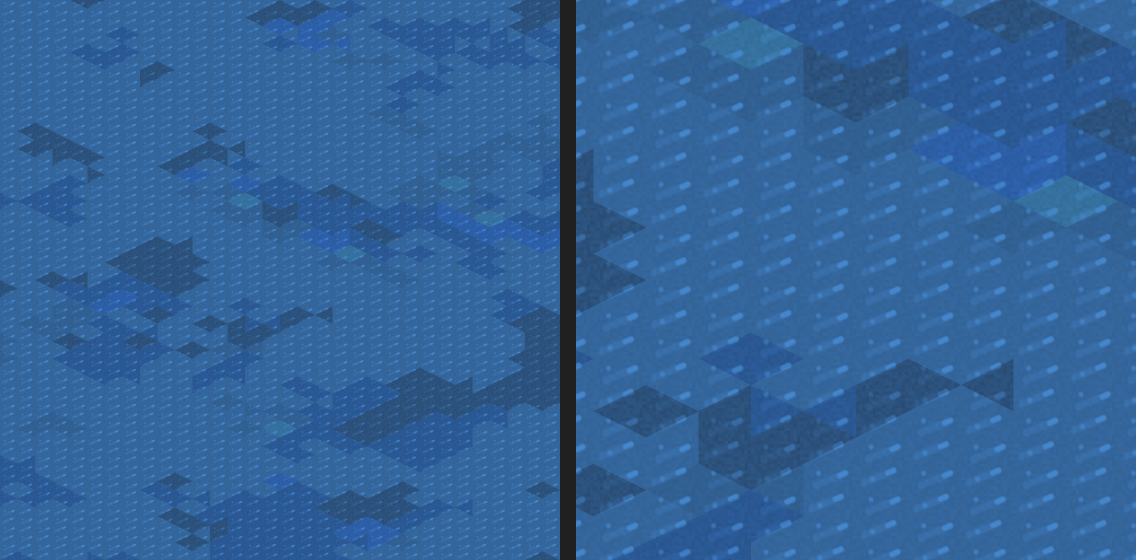
Left, the full canvas; right, a detail of the centre.
A Shadertoy shader for this pattern:

```glsl
// Blue water seen as an isometric field of 2:1 diamond tiles.
// Noise sampled once per tile groups them into blue and dark patches;
// a repeating weave of slanted streaks, glints and fine grain covers all.

const vec2  TILES        = vec2(16.0, 32.0);  // diamonds across and up the canvas
const float TEXELS       = 512.0;             // fine texture units per canvas height
const vec2  MARK_PERIOD  = vec2(16.0, 8.0);   // spacing of streaks, in texels
const float PATCH_SIZE   = 3.4;               // patch scale, in tiles
const float PATCH_LEVEL  = 0.585;             // higher leaves more open water
const float DARK_LEVEL   = 0.535;             // higher turns dark patches blue
const float CUT_CHANCE   = 0.12;              // tiles split by a vertical edge
const float GRAIN_WATER  = 0.07;
const float GRAIN_DARK   = 0.16;
const float STREAK_GAIN  = 0.09;

const vec3 WATER  = vec3(0.204, 0.398, 0.608);
const vec3 BLUE   = vec3(0.166, 0.345, 0.575);
const vec3 BRIGHT = vec3(0.175, 0.370, 0.650);
const vec3 TEAL   = vec3(0.210, 0.440, 0.620);
const vec3 DARK   = vec3(0.170, 0.318, 0.485);
const vec3 GLINT  = vec3(0.275, 0.540, 0.820);

float hash(vec2 p) {
    vec3 q = fract(p.xyx * 0.1031);
    q += dot(q, q.yzx + 33.33);
    return fract((q.x + q.y) * q.z);
}

float valueNoise(vec2 p) {
    vec2 i = floor(p), f = fract(p);
    f = f * f * (3.0 - 2.0 * f);
    return mix(mix(hash(i), hash(i + vec2(1, 0)), f.x),
               mix(hash(i + vec2(0, 1)), hash(i + vec2(1, 1)), f.x), f.y);
}

float segmentDistance(vec2 p, vec2 a, vec2 b) {
    vec2 ab = b - a;
    return length(p - a - ab * clamp(dot(p - a, ab) / dot(ab, ab), 0.0, 1.0));
}

// Index of the diamond tile; a few tiles lend their left half to a neighbour.
vec2 tileAt(vec2 uv) {
    vec2 s = uv * TILES;
    vec2 iso = vec2(s.x + s.y, s.x - s.y);
    vec2 tile = floor(iso), f = fract(iso);
    if (hash(tile + 71.0) < CUT_CHANCE && f.x + f.y < 1.0) tile -= 1.0;
    return tile;
}

// Flat tile colour in rgb, amount of darkness in a.
vec4 tileColor(vec2 tile) {
    float height = 0.76 * valueNoise(tile / PATCH_SIZE + 13.7)
                 + 0.24 * hash(tile + 5.0);
    float kind = valueNoise(tile / (PATCH_SIZE * 1.1) + 47.3);
    float tint = valueNoise(tile / 3.0 + 91.1);
    if (height < PATCH_LEVEL) {
        float shade = step(0.80, tint) * step(0.4, hash(tile + 29.0));
        return vec4(WATER * (1.0 - 0.06 * shade), 0.0);
    }
    if (kind > DARK_LEVEL) return vec4(DARK, 1.0);
    if (tint > 0.88) return vec4(TEAL, 0.2);
    return vec4(tint > 0.78 ? BRIGHT : BLUE, 0.3);
}

// Soft slanted streak (x) and bright glints (y), in two alternating forms.
vec2 waterMarks(vec2 texel) {
    vec2 block = floor(texel / MARK_PERIOD);
    float form = mod(block.x + block.y, 2.0);
    vec2 p = texel - (block + 0.5) * MARK_PERIOD;
    p -= mix(vec2(-0.5, 0.3), vec2(0.8, -0.5), form);
    float streak = segmentDistance(p, vec2(-5.0, -2.0), vec2(3.5, 1.4));
    float head = segmentDistance(p, vec2(2.2, 0.9), vec2(4.0, 1.7));
    float spark = length(p - mix(vec2(-2.5, -1.0), vec2(-4.2, 1.6), form));
    float glint = max(1.0 - smoothstep(0.4, 1.2, head),
                      0.75 * (1.0 - smoothstep(0.3, 1.2, spark)));
    return vec2(1.0 - smoothstep(0.6, 1.6, streak), glint);
}

// Grain repeats from tile to tile along the diamond lattice.
float grainAt(vec2 texel) {
    vec2 t = floor(texel);
    float row = floor(t.y / 8.0);
    vec2 local = vec2(mod(t.x - 16.0 * row, 32.0), mod(t.y, 8.0));
    return 0.75 * hash(local + 3.0) + 0.25 * hash(t + 17.0) - 0.5;
}

vec3 shade(vec2 uv) {
    vec2 texel = uv * TEXELS;
    vec4 base = tileColor(tileAt(uv));
    vec2 marks = waterMarks(texel);
    float grain = grainAt(texel) * mix(GRAIN_WATER, GRAIN_DARK, base.a);
    vec3 color = base.rgb * (1.0 + grain + STREAK_GAIN * marks.x);
    return mix(color, GLINT, marks.y * mix(0.85, 0.38, base.a));
}

void mainImage(out vec4 fragColor, in vec2 fragCoord) {
    // Four samples per pixel smooth the tile edges.
    vec3 sum = vec3(0.0);
    for (int i = 0; i < 4; i++) {
        vec2 offset = vec2(i % 2, i / 2) * 0.5 - 0.25;
        sum += shade((fragCoord + offset) / iResolution.y);
    }
    fragColor = vec4(sum / 4.0, 1.0);
}
```
